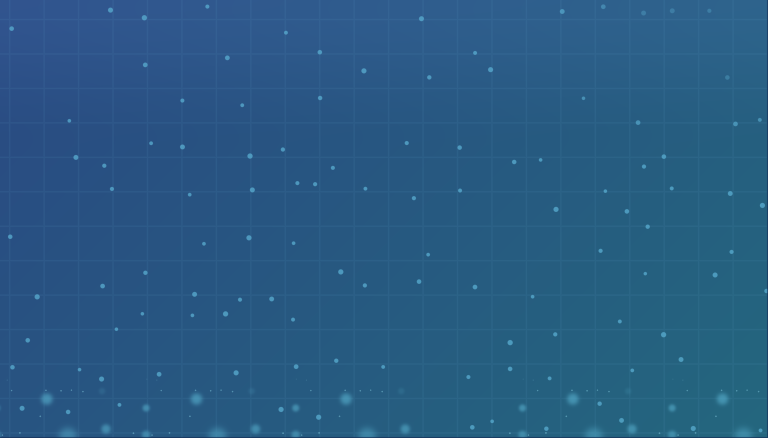
Give the GLSL for this background, as a WebGL 2 fragment shader.

```glsl
#version 300 es
precision highp float;

uniform vec2 u_resolution;
out vec4 fragColor;

vec2 hash2(vec2 p) {
    vec3 q = fract(p.xyx * vec3(0.1031, 0.1030, 0.0973));
    q += dot(q, q.yzx + 33.33);
    return fract((q.xx + q.yz) * q.zy);
}

float disc(vec2 p, float radius, float soft) {
    return 1.0 - smoothstep(radius - soft, radius + soft, length(p));
}

float glow(vec2 p, vec2 center, float radius) {
    float d = length(p - center) / radius;
    return exp(-1.6 * d * d * d);
}

// One jittered dot per occupied cell
float scatter(vec2 p, float cell, float density, float radius, float soft, float seed) {
    vec2 id = floor(p / cell);
    vec2 chance = hash2(id + seed);
    vec2 center = (id + 0.15 + 0.7 * hash2(id + seed + 57.0)) * cell;
    float size = radius * mix(0.75, 1.15, chance.y);
    return step(chance.x, density) * disc(p - center, size, soft);
}

// Thin lines at a regular spacing
float gridLines(vec2 p, float pixel) {
    float spacing = 0.07865;
    vec2 d = abs(fract((p - vec2(0.0221, 0.0116)) / spacing + 0.5) - 0.5) * spacing;
    vec2 line = 1.0 - smoothstep(vec2(0.0), vec2(0.0018 + pixel * 0.6), d);
    return max(line.x, line.y);
}

// Row of lights along the floor, in two groups of equal tiles
vec2 floorLights(vec2 p, float pixel) {
    float period = 0.3416;
    float start = p.x < 1.07 ? -0.0457 : 1.1553;
    float inside = 1.0 - step(0.9795, p.x) * step(p.x, 1.1553);
    vec2 q = vec2(mod(p.x - start, period) - 0.0457, p.y);

    float light = 0.65 * glow(q, vec2(0.107, 0.089), 0.016);
    light += 0.60 * glow(q, vec2(-0.008, 0.0685), 0.010);
    light += 0.60 * glow(q, vec2(0.242, 0.0205), 0.013);
    light += 0.50 * glow(q, vec2(0.155, 0.003), 0.025);
    light += 0.55 * glow(q, vec2(-0.008, 0.007), 0.012);
    light += 0.16 * glow(q, vec2(0.233, 0.107), 0.009);

    float specks = scatter(q + vec2(0.0457, 0.0), period / 12.0, 0.28, 0.0017, pixel * 0.6, 11.0);
    specks *= 1.0 - smoothstep(0.12, 0.14, p.y);
    return vec2(light, specks) * inside;
}

void main() {
    vec2 p = gl_FragCoord.xy / u_resolution.y;
    float aspect = u_resolution.x / u_resolution.y;
    float pixel = 1.0 / u_resolution.y;

    // Diagonal base with a lighter top
    float diagonal = (p.x + 1.0 - p.y) / (aspect + 1.0);
    vec3 color = mix(vec3(0.163, 0.287, 0.512), vec3(0.140, 0.402, 0.494), diagonal);
    float topLight = smoothstep(0.66, 1.0, p.y);
    color = mix(color, vec3(0.35, 0.56, 0.82), 0.15 * topLight);

    color = mix(color, vec3(0.36, 0.62, 0.78), 0.11 * gridLines(p, pixel));

    // Drifting dots, fainter toward the upper right
    vec3 dotColor = vec3(0.35, 0.68, 0.82);
    float dots = scatter(p, 0.1, 0.60, 0.0052, pixel * 0.7, 3.0);
    float fade = smoothstep(1.2, 1.5, p.x) * smoothstep(0.65, 0.85, p.y);
    color = mix(color, dotColor, dots * mix(0.75, 0.35, fade));

    vec2 lights = floorLights(p, pixel);
    color = mix(color, vec3(0.33, 0.67, 0.79), min(lights.x, 0.8));
    color = mix(color, vec3(0.50, 0.78, 0.86), 0.5 * lights.y);

    // Dark rim at the bottom and right
    float rim = 1.0 - smoothstep(0.0, 0.004, min(p.y, aspect - p.x));
    color = mix(color, vec3(0.07, 0.17, 0.33), 0.8 * rim);

    fragColor = vec4(color, 1.0);
}
```
